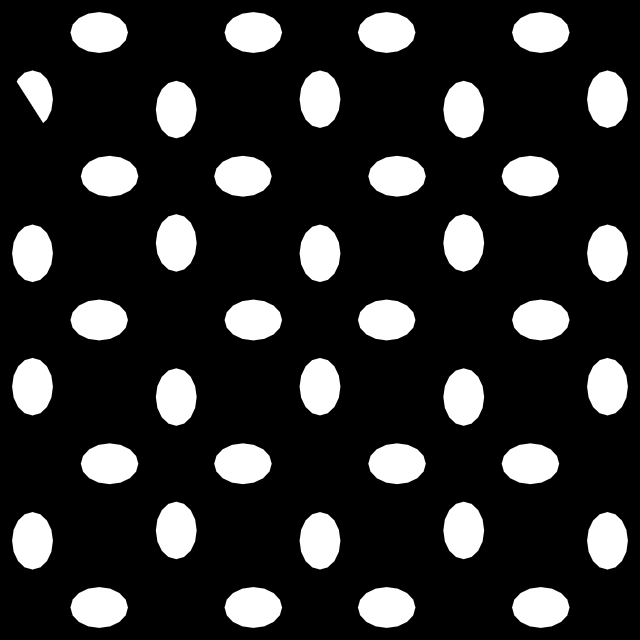
Give the GLSL for this pattern, as a Shadertoy shader.

```glsl
// White faceted ovals on black, four to a rosette, set on a centred square lattice.
// Mirror folds bring every oval onto one sixteen-sided distance function;
// the oval at the upper left is sliced along a slanted line.

const float PI = 3.14159265;

// Folds the plane onto one wedge of a rosette, with x the radial axis.
vec2 foldRosette(vec2 p, float period) {
    p = abs(mod(p + 0.5 * period, period) - 0.5 * period);
    if (p.x + p.y > 0.5 * period) p = 0.5 * period - p;
    return p.x > p.y ? p : p.yx;
}

// Distance to the facet line of an ellipse drawn with the given number of sides.
float facetedOval(vec2 p, vec2 radii, float sides) {
    vec2 q = p / radii;
    float stepAngle = 2.0 * PI / sides;
    float angle = (floor(atan(q.y, q.x + 1e-6) / stepAngle) + 0.5) * stepAngle;
    vec2 normal = vec2(cos(angle), sin(angle));
    return (dot(q, normal) - cos(0.5 * stepAngle)) / length(normal / radii);
}

void mainImage(out vec4 fragColor, in vec2 fragCoord) {
    vec2 p = (fragCoord - 0.5 * iResolution.xy) / iResolution.y;
    float pixel = 1.0 / iResolution.y;
    float period = 0.4492;

    // Repeated ovals
    vec2 folded = foldRosette(p, period);
    float d = facetedOval(folded - vec2(0.1042, 0.0), vec2(0.0449, 0.0319), 16.0);

    // Slice through the single clipped oval
    vec2 clipped = p - vec2(-period, period - 0.1042);
    if (length(clipped) < 0.06) {
        d = max(d, dot(clipped, vec2(-0.842, -0.539)) - 0.0061);
    }

    float coverage = clamp(0.5 - d / pixel, 0.0, 1.0);
    fragColor = vec4(vec3(coverage), 1.0);
}
```
